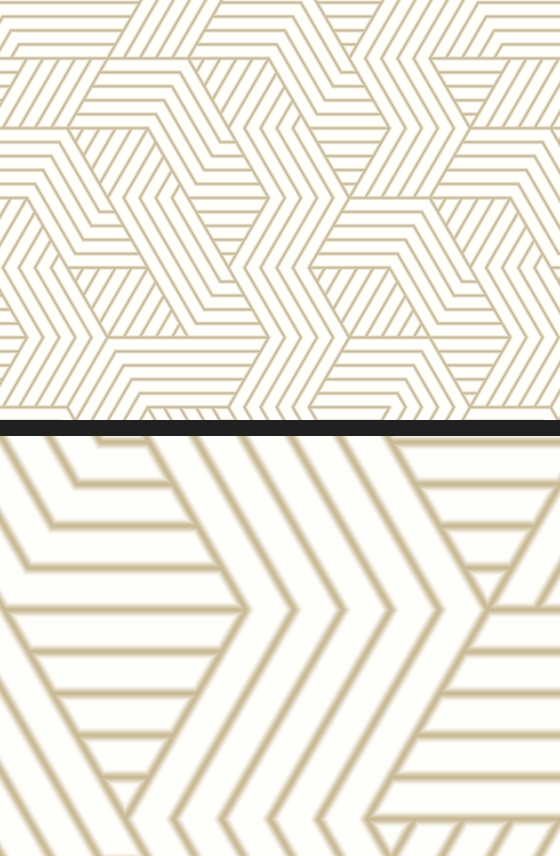
Top: the whole. Bottom: its middle third, enlarged.
A Shadertoy shader for this pattern:

```glsl
// Geometric strip weave: a triangular lattice whose cells are hatched parallel
// to one of their three sides. Cyclic motifs, sheared from row to row, choose
// the hatch direction, so the lines bend into chevrons and folded ribbons.

// Hatch directions along a row: 0 horizontal, 1 rising, 2 falling.
// Each motif holds six pairs of an upward and a downward triangle.
const int MOTIFS[36] = int[36](
    0,0, 2,1, 1,2, 0,2, 2,0, 1,1,   // mixed folds
    1,0, 0,0, 1,1, 0,0, 2,0, 1,1,   // broad horizontal ribbons
    0,2, 2,1, 1,2, 0,2, 2,1, 1,2);  // tight zigzag

// A cell is (row, rising band, falling band).
bool pointsUp(ivec3 cell) {
    return cell.y - cell.z - cell.x == 1;
}

int hatchDirection(ivec3 cell) {
    int row = cell.x;
    int beat = (row + 5) % 5;
    int motif = beat == 0 ? 1 : (beat == 4 ? 2 : 0);
    int shift = row == 0 ? 0 : row + 3;
    int pairIndex = (cell.y + shift + 60) % 6;
    return MOTIFS[motif * 12 + pairIndex * 2 + (pointsUp(cell) ? 0 : 1)];
}

// Distance to the nearest hatch line, in row heights.
float hatchDistance(float t) {
    return abs(fract(t * 5.0 + 0.5) - 0.5) / 5.0;
}

void mainImage(out vec4 fragColor, in vec2 fragCoord) {
    const float rows = 6.02;
    vec2 uv = fragCoord / iResolution.y;

    // Lattice coordinates: every family of lattice lines lies on integers.
    // An equilateral cell is 1 / 0.866 row heights wide.
    float down = 0.163 + (1.0 - uv.y) * rows;
    float across = 0.165 + uv.x * rows * 0.8660254;
    vec3 bands = vec3(down, across + 0.5 * down, across - 0.5 * down);
    ivec3 cell = ivec3(floor(bands));
    bool up = pointsUp(cell);

    // Hatching inside the cell.
    float dist = hatchDistance(bands[hatchDirection(cell)]);

    // Shared sides get a full line when the neighbour is hatched along them.
    ivec3 outward = up ? ivec3(1, -1, 1) : ivec3(-1, 1, -1);
    for (int side = 0; side < 3; side++) {
        ivec3 neighbour = cell;
        neighbour[side] += outward[side];
        if (hatchDirection(neighbour) == side) {
            float edge = float(cell[side] + max(outward[side], 0));
            dist = min(dist, abs(bands[side] - edge));
        }
    }

    // Softly printed tan lines on warm white.
    float soft = max(rows / iResolution.y, 0.022);
    float ink = 1.0 - smoothstep(0.02 - soft, 0.02 + soft, dist);
    vec3 paper = vec3(0.995, 0.995, 0.985);
    vec3 tanInk = vec3(0.785, 0.725, 0.575);
    fragColor = vec4(mix(paper, tanInk, ink), 1.0);
}
```
